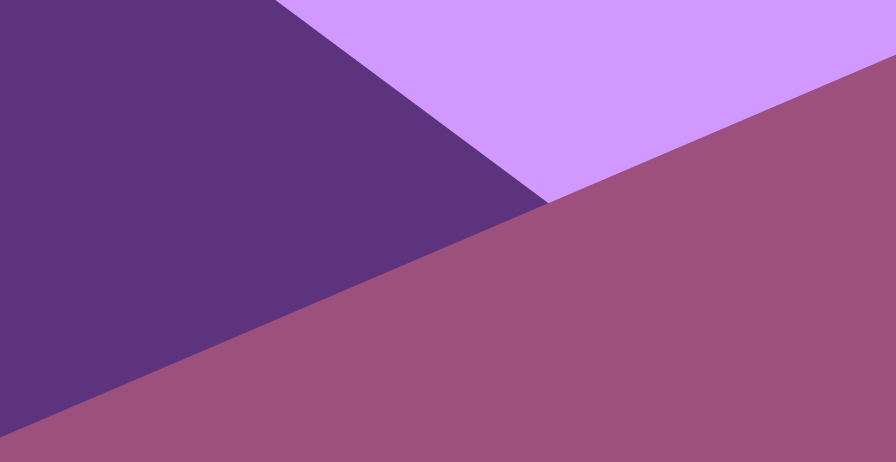
Reproduce this background procedurally as a Shadertoy shader.

```glsl
// Three flat colour fields: a rose slope rising to the right, with a violet
// field and a lilac wedge above it. Each border is the signed distance to a
// straight line, smoothed over about one pixel.

const vec3 VIOLET = vec3(0.36, 0.20, 0.485);
const vec3 LILAC  = vec3(0.82, 0.60, 1.00);
const vec3 ROSE   = vec3(0.62, 0.314, 0.486);

// Border points as fractions of the canvas, origin at the lower left
const vec2 SLOPE_LEFT  = vec2(0.0, 0.0528);
const vec2 SLOPE_RIGHT = vec2(1.0, 0.8819);
const vec2 WEDGE_TOP   = vec2(0.3073, 1.0);
const vec2 WEDGE_TIP   = vec2(0.6120, 0.5603);

const float EDGE_PIXELS = 1.0;

// Signed distance to the line from a to b, positive on its left side
float lineDistance(vec2 p, vec2 a, vec2 b) {
    vec2 along = normalize(b - a);
    return dot(p - a, vec2(-along.y, along.x));
}

// Coverage of the positive side of a border
float coverage(float signedDistance) {
    float edgeWidth = EDGE_PIXELS / iResolution.y;
    return clamp(signedDistance / edgeWidth + 0.5, 0.0, 1.0);
}

void mainImage(out vec4 fragColor, in vec2 fragCoord) {
    // Canvas units: height is one
    vec2 canvas = vec2(iResolution.x / iResolution.y, 1.0);
    vec2 p = fragCoord / iResolution.y;

    // Upper fields
    float wedge = lineDistance(p, WEDGE_TOP * canvas, WEDGE_TIP * canvas);
    vec3 color = mix(VIOLET, LILAC, coverage(wedge));

    // Slope in front of both
    float slope = lineDistance(p, SLOPE_LEFT * canvas, SLOPE_RIGHT * canvas);
    color = mix(color, ROSE, coverage(-slope));

    fragColor = vec4(color, 1.0);
}
```
